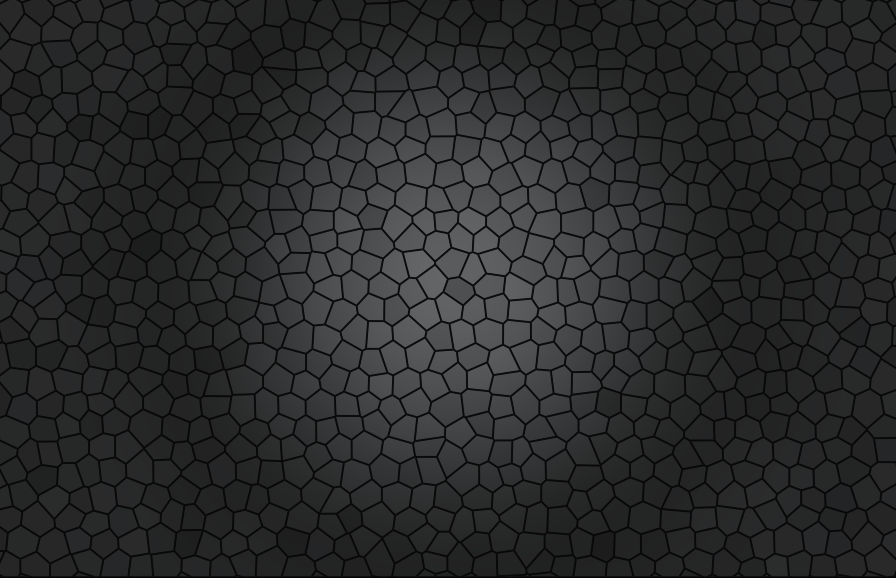
Reproduce this background procedurally as a WebGL 1 fragment shader.

```glsl
precision highp float;

uniform vec2 u_resolution;

// Column and row spacing of the tiles, in canvas heights
const vec2 PITCH = vec2(0.0455, 0.0400);

float hash(vec2 p) {
  return fract(sin(dot(p, vec2(127.1, 311.7))) * 43758.5453);
}

float valueNoise(vec2 p) {
  vec2 cell = floor(p);
  vec2 f = smoothstep(0.0, 1.0, fract(p));
  float low = mix(hash(cell), hash(cell + vec2(1.0, 0.0)), f.x);
  float high = mix(hash(cell + vec2(0.0, 1.0)), hash(cell + 1.0), f.x);
  return mix(low, high, f.y);
}

// Jittered tile centre on a grid with staggered rows
vec2 tileCentre(vec2 id) {
  vec2 jitter = vec2(hash(id), hash(id + 57.3)) - 0.5;
  float stagger = 0.5 * mod(id.y, 2.0);
  return (id + 0.5 + vec2(stagger, 0.0) + 0.6 * jitter) * PITCH;
}

void main() {
  vec2 p = gl_FragCoord.xy / u_resolution.y;
  float aspect = u_resolution.x / u_resolution.y;
  float pixel = 1.0 / u_resolution.y;
  vec2 base = floor(p / PITCH);

  // Nearest tile
  float nearest = 10.0;
  vec2 tileId = base;
  vec2 centre = p;
  for (int y = -2; y <= 2; y++) {
    for (int x = -2; x <= 2; x++) {
      vec2 id = base + vec2(float(x), float(y));
      vec2 site = tileCentre(id);
      float d = distance(p, site);
      if (d < nearest) {
        nearest = d;
        tileId = id;
        centre = site;
      }
    }
  }

  // Distance to the closest edge shared with a neighbour
  float edge = 10.0;
  for (int y = -2; y <= 2; y++) {
    for (int x = -2; x <= 2; x++) {
      vec2 site = tileCentre(base + vec2(float(x), float(y)));
      vec2 across = site - centre;
      if (dot(across, across) > 1e-7) {
        edge = min(edge, dot(0.5 * (site + centre) - p, normalize(across)));
      }
    }
  }

  // Round glow, with a darker ring between it and the corners
  float r = distance(p, vec2(0.505 * aspect, 0.522));
  float glow = 1.0 - smoothstep(0.0, 0.55, r);
  float light = 0.132 + 0.024 * smoothstep(0.45, 0.72, r) + 0.245 * glow;

  // Uneven tile tones, with occasional darker tiles
  float tone = 0.95 + 0.12 * hash(tileId + 19.7);
  tone -= 0.13 * step(0.92, hash(tileId + 83.1));
  tone += 0.16 * (valueNoise(centre * 9.0) - 0.5) * (1.0 - glow);
  vec3 tile = light * tone * vec3(0.985, 1.0, 1.015);

  // Dark grout and a thin line along the bottom
  float grout = 1.0 - smoothstep(0.0017 - 0.6 * pixel, 0.0017 + 0.6 * pixel, edge);
  float rim = 1.0 - smoothstep(0.003 - pixel, 0.003 + pixel, p.y);
  vec3 color = mix(tile, vec3(0.025, 0.025, 0.03), max(0.93 * grout, rim));

  gl_FragColor = vec4(color, 1.0);
}
```
